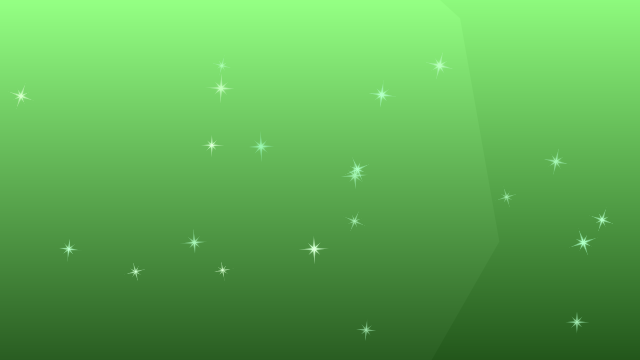
A WebGL 1 fragment shader for this background:

```glsl
precision highp float;
// Green vertical gradient with a faint faceted panel and scattered eight-pointed sparkles.

uniform vec2 u_resolution;

const float ASPECT = 16.0 / 9.0;
const float TAU = 6.28318;

// Backdrop
const vec3 TOP_GREEN = vec3(0.555, 0.980, 0.490);
const vec3 BOTTOM_GREEN = vec3(0.135, 0.338, 0.105);
const vec3 PANEL_LIGHT = vec3(0.026);

// Right-hand corners of the panel, from bottom to top
const vec2 CORNER_A = vec2(1.199, 0.0);
const vec2 CORNER_B = vec2(1.387, 0.329);
const vec2 CORNER_C = vec2(1.278, 0.949);
const vec2 CORNER_D = vec2(1.222, 1.0);

// Sparkles
const int SPARKLE_COUNT = 21;
const float MIN_RADIUS = 0.016;
const float MAX_RADIUS = 0.030;
const float RAY_WIDTH = 0.13;
const float SHORT_RAY = 0.62;
const float CORE_SIZE = 0.21;
const float MAX_TILT = 0.5;
const vec3 MINT = vec3(0.58, 0.96, 0.72);
const vec3 PALE = vec3(0.86, 1.00, 0.82);

float hash(float n) {
    return fract(sin(n * 12.9898 + 4.137) * 4375.85);
}

float wave(float n, float peak, float period) {
    return cos(TAU * (n - peak) / period);
}

vec2 rotate(vec2 p, float angle) {
    float c = cos(angle);
    float s = sin(angle);
    return vec2(c * p.x - s * p.y, s * p.x + c * p.y);
}

// Signed distance to the line a-b, positive on its right side
float rightOf(vec2 p, vec2 a, vec2 b) {
    vec2 d = normalize(b - a);
    return dot(p - a, vec2(d.y, -d.x));
}

float panelDistance(vec2 p) {
    float lower = rightOf(p, CORNER_A, CORNER_B);
    float middle = rightOf(p, CORNER_B, CORNER_C);
    float upper = rightOf(p, CORNER_C, CORNER_D);
    return max(lower, max(middle, upper));
}

// Four tapering rays along the axes, negative inside
float raysDistance(vec2 p, float radius, float halfWidth) {
    p = abs(p);
    float along = max(p.x, p.y);
    float across = min(p.x, p.y);
    return across - halfWidth * (1.0 - along / radius);
}

float sparkleDistance(vec2 p, float radius) {
    float halfWidth = RAY_WIDTH * radius;
    float longRays = raysDistance(p, radius, halfWidth);
    float shortRays = raysDistance(rotate(p, TAU / 8.0), SHORT_RAY * radius, halfWidth);
    float core = length(p) - CORE_SIZE * radius;
    return min(core, min(longRays, shortRays));
}

// Loose clusters: a steady drift to the right, bent by slow and fast waves
vec2 sparkleCenter(float n) {
    float x = 0.093 + 0.0833 * n + 0.104 * (wave(n, 3.5, 6.7) + wave(n, 3.0, 22.0));
    float y = 0.491 - 0.266 * wave(n, 2.5, 8.0) + 0.162 * wave(n, 5.0, 2.4);
    return vec2(x, y);
}

float coverage(float d, float pixel) {
    return clamp(0.5 - d / pixel, 0.0, 1.0);
}

void main() {
    vec2 uv = gl_FragCoord.xy / u_resolution;
    vec2 p = uv * vec2(ASPECT, 1.0);
    float pixel = 1.0 / u_resolution.y;

    // Gradient and lighter panel
    vec3 color = mix(BOTTOM_GREEN, TOP_GREEN, uv.y);
    color += PANEL_LIGHT * coverage(panelDistance(p), pixel);

    // Sparkles with varied size, tilt, tint and strength
    for (int i = 0; i < SPARKLE_COUNT; i++) {
        float n = float(i);
        float radius = mix(MIN_RADIUS, MAX_RADIUS, hash(n));
        float tilt = MAX_TILT * (2.0 * hash(n + 31.0) - 1.0);
        vec2 q = rotate(p - sparkleCenter(n), tilt);
        vec3 tint = mix(MINT, PALE, hash(n + 57.0));
        float strength = mix(0.65, 0.95, hash(n + 83.0));
        float glow = 0.25 * exp(-dot(q, q) / (0.12 * radius * radius));
        float shape = coverage(sparkleDistance(q, radius), 1.5 * pixel);
        color = mix(color, tint, strength * max(shape, glow));
        color += 0.4 * glow * strength;
    }

    gl_FragColor = vec4(clamp(color, 0.0, 1.0), 1.0);
}
```
